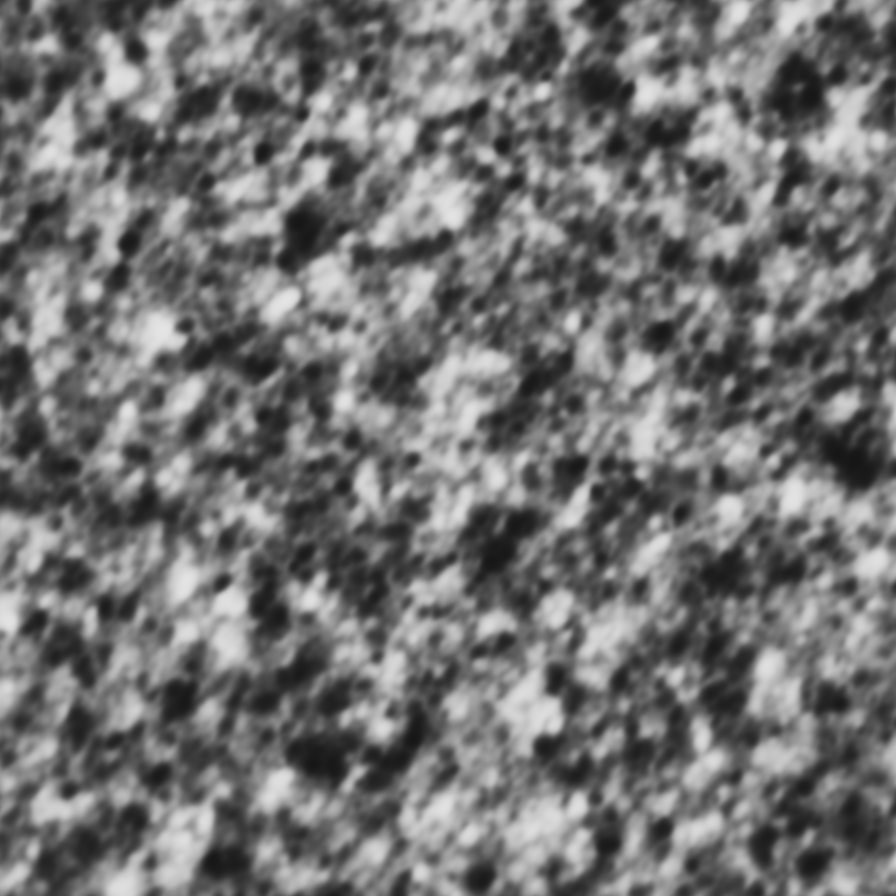
Write a WebGL 2 fragment shader that draws this texture.

```glsl
#version 300 es
precision highp float;
// Soft grey granular surface: overlapping blurred grains of several sizes, leaning up to the right.

uniform vec2 u_resolution;
out vec4 fragColor;

const int LAYERS = 4;
const float GRAIN_FREQ[LAYERS] = float[](14.0, 29.0, 56.0, 95.0);   // cells per canvas
const float GRAIN_WEIGHT[LAYERS] = float[](0.52, 0.90, 0.72, 0.24);
const float LEAN_ANGLE = 0.95;       // direction of elongation, radians
const float STRETCH = 1.35;          // grain length over width
const float LAYER_DEVIATION = 0.387; // spread of one unit-weight layer
const vec2 FOCUS_CENTER = vec2(0.58, 0.66);
const float BLUR_LOSS = 0.45;        // fine detail lost far from the focus
const float BLACK = 0.08;
const float WHITE = 0.90;
const float CONTRAST = 1.22;
const float TONE_SHIFT = -0.25;

// Three random values in 0..1 for an integer cell and layer
vec3 hash3(ivec3 cell) {
    uvec3 v = uvec3(cell + 4096) * 1664525u + 1013904223u;
    v.x += v.y * v.z; v.y += v.z * v.x; v.z += v.x * v.y;
    v ^= v >> 16u;
    v.x += v.y * v.z; v.y += v.z * v.x; v.z += v.x * v.y;
    return vec3(v >> 8u) / 16777216.0;
}

// Sum of light and dark smooth grains, one scattered in each cell
float grainLayer(vec2 p, int layer) {
    ivec2 base = ivec2(floor(p));
    float sum = 0.0;
    for (int y = -1; y <= 1; y++) {
        for (int x = -1; x <= 1; x++) {
            ivec2 cell = base + ivec2(x, y);
            vec3 rnd = hash3(ivec3(cell, layer));
            vec2 offset = p - vec2(cell) - rnd.xy;
            float falloff = max(1.0 - dot(offset, offset), 0.0);
            sum += (2.0 * rnd.z - 1.0) * falloff * falloff * falloff;
        }
    }
    return sum;
}

void main() {
    vec2 uv = gl_FragCoord.xy / u_resolution.y;

    // Rotate into the leaning frame and stretch along it
    float c = cos(LEAN_ANGLE);
    float s = sin(LEAN_ANGLE);
    vec2 p = vec2(c * uv.x + s * uv.y, c * uv.y - s * uv.x);
    p *= vec2(inversesqrt(STRETCH), sqrt(STRETCH));

    // Fine grains fade away from the focused area
    float defocus = smoothstep(0.2, 0.9, distance(uv, FOCUS_CENTER));
    float sum = 0.0;
    float power = 0.0;
    for (int i = 0; i < LAYERS; i++) {
        float fineness = float(i) / float(LAYERS - 1);
        float weight = GRAIN_WEIGHT[i] * (1.0 - BLUR_LOSS * defocus * fineness);
        sum += weight * grainLayer(p * GRAIN_FREQ[i], i);
        power += weight * weight;
    }

    // Unit-deviation height through a soft tone curve
    float height = sum / (LAYER_DEVIATION * sqrt(power));
    float tone = 1.0 / (1.0 + exp(-(CONTRAST * height + TONE_SHIFT)));
    fragColor = vec4(vec3(mix(BLACK, WHITE, tone)), 1.0);
}
```
